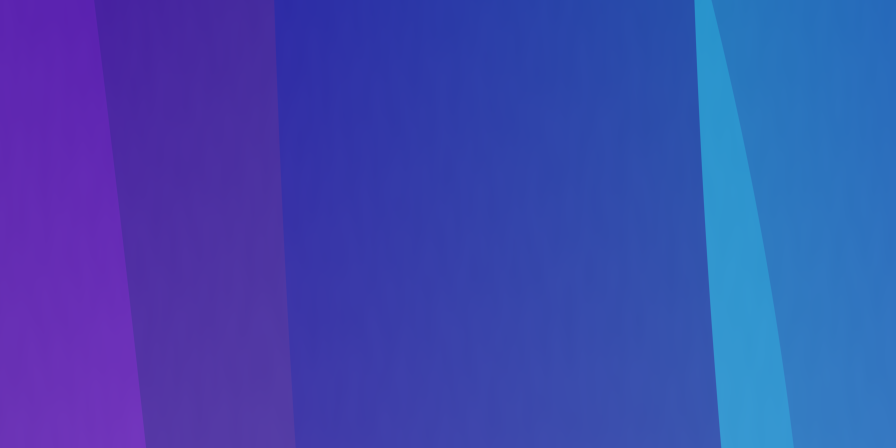
Reproduce this background procedurally as a Shadertoy shader.

```glsl
// Five tall colour bands, from violet to sky blue, split by leaning curved edges.
// Each band blends four corner colours; the edges are parabolas in height,
// and stretched gradient noise adds a very faint vertical brushing.

vec2 hashGradient(vec2 cell) {
    float angle = 6.2832 * fract(sin(dot(cell, vec2(127.1, 311.7))) * 43758.5);
    return vec2(cos(angle), sin(angle));
}

float gradientNoise(vec2 p) {
    vec2 i = floor(p), f = fract(p);
    vec2 w = f * f * f * (f * (f * 6.0 - 15.0) + 10.0);
    float a = dot(hashGradient(i), f);
    float b = dot(hashGradient(i + vec2(1, 0)), f - vec2(1, 0));
    float c = dot(hashGradient(i + vec2(0, 1)), f - vec2(0, 1));
    float d = dot(hashGradient(i + vec2(1, 1)), f - vec2(1, 1));
    return mix(mix(a, b, w.x), mix(c, d, w.x), w.y);
}

// Coverage to the right of an edge from bottom to top, bowed sideways at mid height
float rightOf(vec2 uv, float bottom, float top, float bow) {
    float edge = mix(bottom, top, uv.y) + bow * 4.0 * uv.y * (1.0 - uv.y);
    float soft = 0.75 / iResolution.x;
    return smoothstep(-soft, soft, uv.x - edge);
}

// Bilinear blend of the colours at a band's corners, between x positions a and b
vec3 bandColor(vec2 uv, float a, float b, vec3 topLeft, vec3 topRight,
               vec3 bottomLeft, vec3 bottomRight) {
    float t = clamp((uv.x - a) / (b - a), 0.0, 1.0);
    return mix(mix(bottomLeft, bottomRight, t), mix(topLeft, topRight, t), uv.y);
}

void mainImage(out vec4 fragColor, in vec2 fragCoord) {
    vec2 uv = fragCoord / iResolution.xy;

    // Band gradients, left to right
    vec3 violet = bandColor(uv, 0.0, 0.16,
        vec3(0.36, 0.14, 0.69), vec3(0.35, 0.13, 0.69),
        vec3(0.42, 0.20, 0.71), vec3(0.45, 0.21, 0.74));
    vec3 purple = bandColor(uv, 0.11, 0.33,
        vec3(0.28, 0.13, 0.63), vec3(0.27, 0.18, 0.62),
        vec3(0.34, 0.21, 0.65), vec3(0.33, 0.24, 0.65));
    vec3 indigo = bandColor(uv, 0.31, 0.80,
        vec3(0.18, 0.17, 0.65), vec3(0.15, 0.32, 0.67),
        vec3(0.26, 0.22, 0.66), vec3(0.23, 0.34, 0.69));
    vec3 cyan = bandColor(uv, 0.78, 0.88,
        vec3(0.16, 0.58, 0.80), vec3(0.15, 0.57, 0.80),
        vec3(0.22, 0.60, 0.82), vec3(0.21, 0.59, 0.82));
    vec3 azure = bandColor(uv, 0.80, 1.0,
        vec3(0.15, 0.47, 0.74), vec3(0.15, 0.41, 0.73),
        vec3(0.21, 0.51, 0.77), vec3(0.21, 0.47, 0.76));

    // Lay each band over the one to its left
    vec3 color = mix(violet, purple, rightOf(uv, 0.163, 0.105, 0.001));
    color = mix(color, indigo, rightOf(uv, 0.330, 0.306, -0.002));
    color = mix(color, cyan, rightOf(uv, 0.805, 0.775, -0.003));
    color = mix(color, azure, rightOf(uv, 0.886, 0.794, 0.008));

    // Faint brushing
    color += 0.008 * gradientNoise(uv * vec2(70.0, 9.0));
    fragColor = vec4(color, 1.0);
}
```
